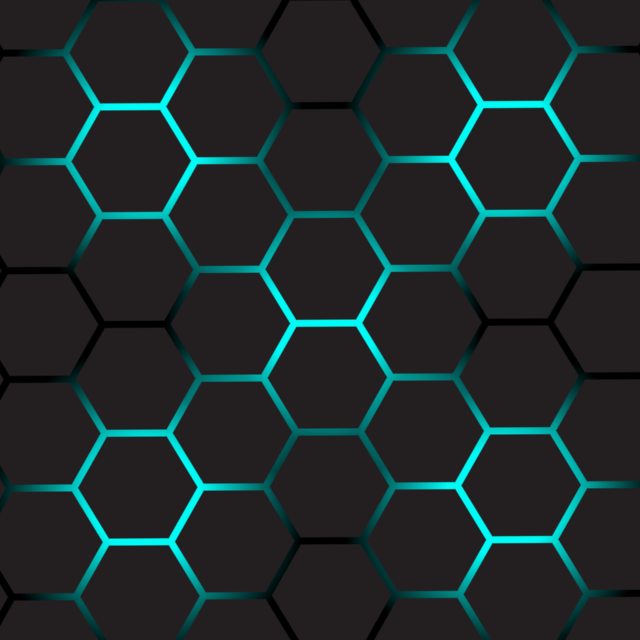
Reproduce this pattern procedurally as a WebGL 2 fragment shader.

```glsl
#version 300 es
precision highp float;
// Draws a dark honeycomb whose thin borders glow cyan in five soft pools of light.

uniform vec2 u_resolution;
out vec4 fragColor;

// Distance to the nearest border of a flat-topped hexagon grid; pitch is the row height.
float hexBorder(vec2 p, float pitch) {
    vec2 period = pitch * vec2(sqrt(3.0), 1.0);
    vec2 a = mod(p + 0.5 * period, period) - 0.5 * period;
    vec2 b = mod(p, period) - 0.5 * period;
    vec2 cell = abs(dot(a, a) < dot(b, b) ? a : b);
    return 0.5 * pitch - max(cell.y, dot(cell, vec2(0.8660254, 0.5)));
}

// Pool of light: full at its core, falling linearly to nothing.
float pool(vec2 offset) {
    return clamp((0.247 - length(offset)) / 0.163, 0.0, 1.0);
}

void main() {
    vec2 uv = gl_FragCoord.xy / u_resolution.y;

    // Slightly sheared and stretched grid, anchored on one cell centre
    vec2 p = uv - vec2(0.508, 0.580);
    vec2 grid = vec2(0.983 * (p.x + 0.02 * p.y), p.y - 0.006 * p.x);
    float border = hexBorder(grid, 0.17);

    // One pool in the middle and four around it
    vec2 fromMiddle = uv - vec2(0.506, 0.499);
    float glow = pool(fromMiddle);
    for (int i = 0; i < 4; i++) {
        vec2 corner = vec2(i % 2, i / 2) * 2.0 - 1.0;
        glow += pool(fromMiddle - corner * vec2(0.274, 0.283));
    }

    // Borders fade from cyan to black over the charcoal cells
    vec3 charcoal = vec3(0.137, 0.122, 0.127);
    vec3 cyan = vec3(0.0, 0.98, 0.96);
    float soft = 1.0 / u_resolution.y;
    float line = 1.0 - smoothstep(0.0055 - soft, 0.0055 + soft, border);
    fragColor = vec4(mix(charcoal, cyan * min(glow, 1.0), line), 1.0);
}
```
